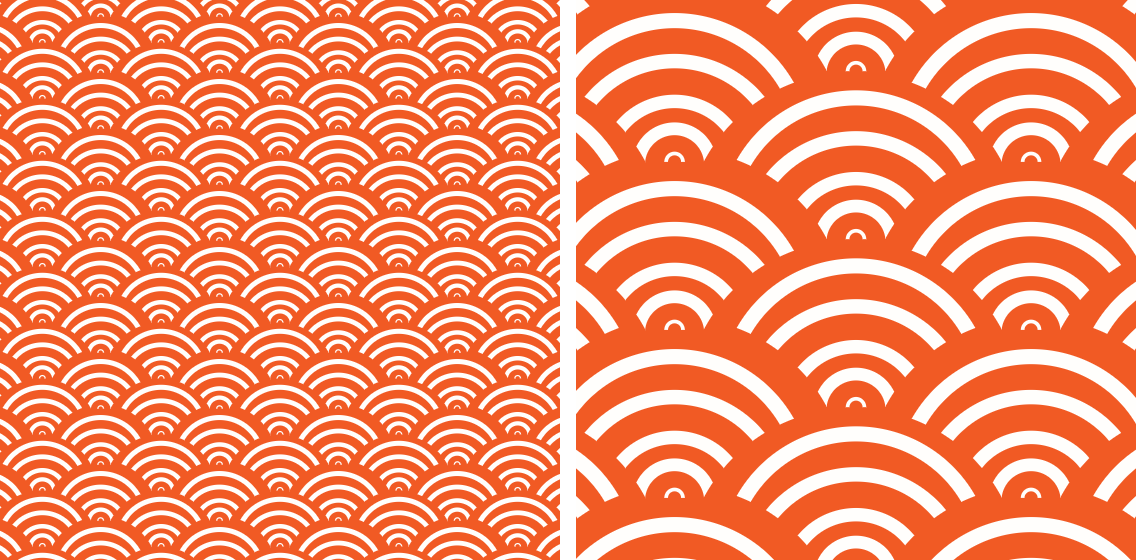
Left, the full canvas; right, a detail of the centre.
Write a three.js fragment shader that draws this pattern.

```glsl
// Overlapping-wave pattern: white fans of nested arcs on an orange ground.
// One fan is a distance function, five arcs trimmed by two side discs,
// repeated on two interleaved rectangular lattices.

varying vec2 vUv;

const vec3 ORANGE = vec3(0.945, 0.353, 0.141);
const vec3 WHITE = vec3(1.0, 0.995, 0.99);

// Lattice period and the crown position of one fan in each lattice
const vec2 PERIOD = vec2(0.2122, 0.1);
const vec2 CROWN_A = vec2(0.5, 0.6129);
const vec2 CROWN_B = vec2(0.392, 0.6589);

// Discs that trim the arc ends, mirrored about the fan axis
const vec2 TRIM_CENTER = vec2(0.1059, -0.1354);
const float TRIM_RADIUS = 0.1002;

// Room kept above the crown so that its edge stays smooth
const float HEADROOM = 0.005;

// Upper half of a ring whose outer edge peaks at height top
float arcDistance(vec2 p, float top, float radius, float width) {
  vec2 q = p - vec2(0.0, top - radius);
  float ring = abs(length(q) - radius + 0.5 * width) - 0.5 * width;
  return max(ring, -q.y);
}

// Fan with its crown at the origin, opening downward
float fanDistance(vec2 p) {
  float d = arcDistance(p, 0.0, 0.0816, 0.0090);
  d = min(d, arcDistance(p, -0.0243, 0.0690, 0.0086));
  d = min(d, arcDistance(p, -0.0486, 0.0451, 0.0080));
  d = min(d, arcDistance(p, -0.0651, 0.0252, 0.0076));
  d = min(d, arcDistance(p, -0.0825, 0.0061, 0.0022));
  float trim = TRIM_RADIUS - length(vec2(abs(p.x), p.y) - TRIM_CENTER);
  return max(d, trim);
}

// Wraps p into the cell of the fan that hangs below the crown
vec2 cellPoint(vec2 p, vec2 crown, vec2 period) {
  vec2 corner = vec2(-0.5 * period.x, HEADROOM - period.y);
  return mod(p - crown - corner, period) + corner;
}

void main() {
  float d = min(fanDistance(cellPoint(vUv, CROWN_A, PERIOD)),
                fanDistance(cellPoint(vUv, CROWN_B, PERIOD)));

  // Coverage over one pixel
  float pixel = max(fwidth(vUv.x), 0.00001);
  float ink = clamp(0.5 - d / pixel, 0.0, 1.0);
  gl_FragColor = vec4(mix(ORANGE, WHITE, ink), 1.0);
}
```
